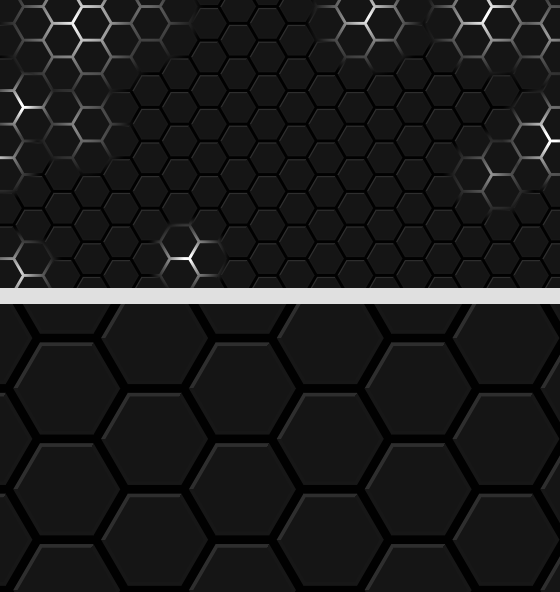
Top: the whole. Bottom: its middle third, enlarged.
Reproduce this background procedurally as a Shadertoy shader.

```glsl
// Dark bevelled hexagon panels with black seams and patches of white light behind them.

const vec2 PITCH = vec2(0.1174, 0.1167);   // cell size, in canvas heights
const vec2 ORIGIN = vec2(0.3187, 0.919);   // centre of one cell
const float SEAM = 0.043;                  // half seam width, in cells
const float BEVEL = 0.036;                 // bevel width, in cells
const vec3 PANEL = vec3(0.083);
const vec3 SEAM_DARK = vec3(0.004);
const vec3 RIM = vec3(0.19);
const vec3 LIGHT = vec3(1.0);

// Light patches: centre x, centre y, radius, strength
const int LAMP_COUNT = 12;
const vec4 LAMPS[LAMP_COUNT] = vec4[LAMP_COUNT](
    vec4(0.273, 0.924, 0.31, 1.05), vec4(0.505, 0.95, 0.21, 0.45),
    vec4(0.076, 0.631, 0.15, 1.15), vec4(0.283, 0.566, 0.19, 0.6),
    vec4(0.0, 0.457, 0.16, 0.75), vec4(1.275, 0.944, 0.22, 1.0),
    vec4(1.687, 0.95, 0.24, 1.1), vec4(1.907, 0.886, 0.22, 0.6),
    vec4(1.912, 0.52, 0.2, 1.2), vec4(1.705, 0.394, 0.17, 0.55),
    vec4(0.652, 0.106, 0.15, 1.15), vec4(0.056, 0.048, 0.17, 0.95));

// Offset from the centre of the nearest flat-topped hexagon
vec2 hexLocal(vec2 p) {
    vec2 period = vec2(sqrt(3.0), 1.0);
    vec2 a = mod(p + 0.5 * period, period) - 0.5 * period;
    vec2 b = mod(p, period) - 0.5 * period;
    return dot(a, a) < dot(b, b) ? a : b;
}

// Outward normal of the nearest side
vec2 hexNormal(vec2 q) {
    vec2 slanted = vec2(0.5 * sqrt(3.0), 0.5);
    vec2 a = abs(q);
    vec2 side = a.y > dot(a, slanted) ? vec2(0.0, 1.0) : slanted;
    return side * vec2(q.x < 0.0 ? -1.0 : 1.0, q.y < 0.0 ? -1.0 : 1.0);
}

// x: brightness in the seams, y: how far the dark relief is hidden
vec2 lampLight(vec2 uv) {
    vec2 result = vec2(0.0);
    for (int i = 0; i < LAMP_COUNT; i++) {
        vec4 lamp = LAMPS[i];
        float falloff = clamp(1.0 - distance(uv, lamp.xy) / lamp.z, 0.0, 1.0);
        float glow = lamp.w * pow(falloff, 1.5);
        result = max(result, vec2(glow, smoothstep(0.0, 0.3, falloff)));
    }
    return min(result, 1.0);
}

// 1 below the limit, 0 above it, with a soft edge
float below(float value, float limit, float soft) {
    return 1.0 - smoothstep(limit - soft, limit + soft, value);
}

void mainImage(out vec4 fragColor, in vec2 fragCoord) {
    vec2 uv = fragCoord / iResolution.y;
    float soft = 0.6 / (iResolution.y * PITCH.y);

    vec2 q = hexLocal((uv - ORIGIN) / PITCH);
    vec2 normal = hexNormal(q);
    float edge = 0.5 - dot(q, normal);
    vec2 lamp = lampLight(uv);

    // Panel with a rim lit from the upper left
    float facing = max(dot(normal, vec2(-0.5, 0.866)), 0.0);
    float rim = below(edge, SEAM + BEVEL, soft) * (0.06 + facing);
    vec3 color = mix(PANEL, RIM, rim * (1.0 - lamp.y));

    // Seam: black in the shade, white near a lamp
    vec3 seamColor = mix(mix(SEAM_DARK, PANEL, lamp.y), LIGHT, lamp.x);
    color = mix(color, seamColor, below(edge, SEAM, soft));

    fragColor = vec4(color, 1.0);
}
```
